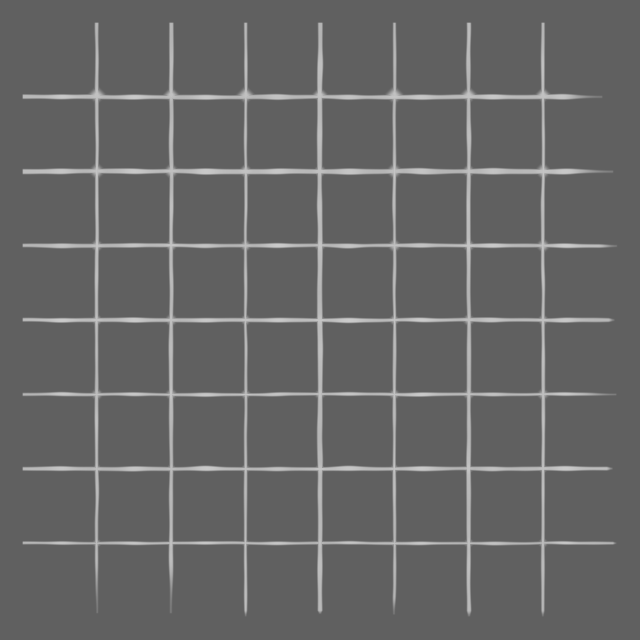
Write a WebGL 2 fragment shader that draws this pattern.

```glsl
#version 300 es
precision highp float;
// A seven by seven lattice of pale, slightly uneven strands on flat grey.
// Each pixel looks up its nearest row and column, draws both as soft bars
// with tapered ends, then adds a small diamond flare where they cross.

uniform vec2 u_resolution;
out vec4 fragColor;

const float PITCH = 0.1162;
const float LAST = 6.0;
const float START = 0.0355;
const vec3 GROUND = vec3(0.378);
const vec3 STRAND = vec3(0.80);

// Per strand: half width, far end, taper length.
// Rows run left to right and are listed from the bottom up.
const vec3 ROWS[7] = vec3[7](
    vec3(0.0020, 0.963, 0.006), vec3(0.0027, 0.957, 0.010),
    vec3(0.0021, 0.963, 0.060), vec3(0.0028, 0.960, 0.010),
    vec3(0.0026, 0.964, 0.030), vec3(0.0034, 0.958, 0.070),
    vec3(0.0030, 0.941, 0.070));
// Columns run top to bottom and are listed from the left.
const vec3 COLUMNS[7] = vec3[7](
    vec3(0.0024, 0.958, 0.095), vec3(0.0029, 0.958, 0.095),
    vec3(0.0021, 0.963, 0.010), vec3(0.0036, 0.959, 0.006),
    vec3(0.0022, 0.960, 0.030), vec3(0.0029, 0.963, 0.010),
    vec3(0.0023, 0.963, 0.010));

float hash(vec2 p) {
    vec3 q = fract(p.xyx * vec3(0.1031, 0.1030, 0.0973));
    q += dot(q, q.yzx + 33.33);
    return fract((q.x + q.y) * q.z);
}

// Smooth one-dimensional noise, with a separate sequence per seed.
float noise(float x, float seed) {
    float cell = floor(x);
    float t = smoothstep(0.0, 1.0, x - cell);
    return mix(hash(vec2(cell, seed)), hash(vec2(cell + 1.0, seed)), t);
}

// Swelling that recurs in every cell, nearer the crossing at the far side.
float swelling(float along) {
    float phase = fract((along - 0.5) / PITCH);
    float d = (phase - mix(0.56, 0.26, along)) * 6.0;
    return exp(-d * d);
}

// Soft bar with wandering centre, uneven width and a tapering far end.
float strand(float along, float across, vec3 shape, float swell, float seed, float pixel) {
    float wander = (noise(along * 22.0, seed) - 0.5) * 0.0013;
    float uneven = 0.86 + 0.28 * noise(along * 28.0, seed + 20.0);
    float taper = smoothstep(0.0, shape.z, shape.y - along);
    float bulge = swell * swelling(along);
    float halfWidth = shape.x * (uneven + 0.3 * bulge) * mix(0.45, 1.0, taper);
    float soft = max(0.0018, pixel);
    float body = 1.0 - smoothstep(halfWidth - soft, halfWidth + soft,
                                  abs(across - wander));
    float edge = max(0.0015, pixel);
    float ends = smoothstep(-edge, edge, along - START)
               * smoothstep(-edge, edge, shape.y - along);
    float tone = 0.77 + 0.10 * noise(along * 18.0, seed + 40.0) + 0.13 * bulge;
    return body * ends * tone * mix(0.35, 1.0, taper);
}

// Diamond-shaped glow that fills the corners of a crossing.
float flare(vec2 offset, float size) {
    float d = abs(offset.x) + abs(offset.y);
    return 1.0 - smoothstep(0.15 * size, size, d);
}

void main() {
    float side = min(u_resolution.x, u_resolution.y);
    vec2 p = (gl_FragCoord.xy - 0.5 * u_resolution) / side + 0.5;
    float pixel = 0.7 / side;

    // Nearest column (x) and row (y), and the offset from their crossing.
    vec2 id = clamp(floor((p - 0.5) / PITCH + 0.5 * LAST + 0.5), 0.0, LAST);
    vec2 offset = p - 0.5 - (id - 0.5 * LAST) * PITCH;
    ivec2 k = ivec2(id);

    float row = strand(p.x, offset.y, ROWS[k.y], 1.0, id.y + 3.0, pixel);
    float column = strand(1.0 - p.y, offset.x, COLUMNS[k.x], 0.25, id.x + 71.0, pixel);

    // Flares grow towards the top, where they also sit above the row.
    float height = id.y / LAST;
    float lift = 0.003 * smoothstep(0.8, 1.0, height);
    float size = mix(0.011, 0.017, height) * (0.9 + 0.2 * hash(id + 5.0));
    float glow = flare(offset - vec2(0.0, lift), size) * mix(0.60, 0.82, height);

    // Screen the flare lightly over the lines so crossings stay even.
    float lines = max(row, column);
    float light = max(lines, glow) + 0.12 * lines * glow;
    fragColor = vec4(mix(GROUND, STRAND, clamp(light, 0.0, 1.0)), 1.0);
}
```
